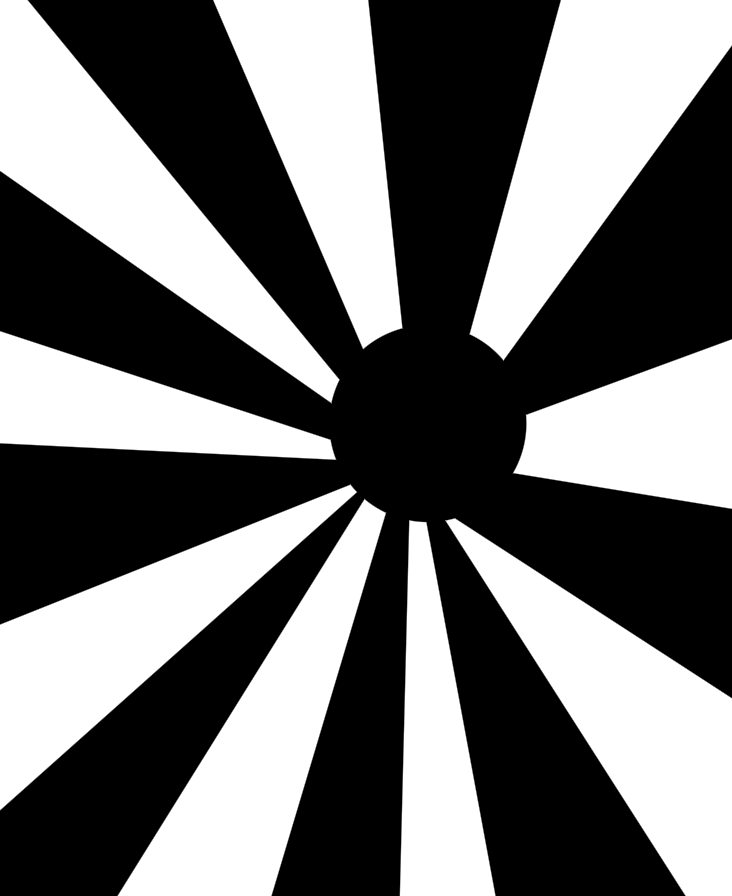
Give the GLSL for this background, as a Shadertoy shader.

```glsl
const vec3 DARK = vec3(0.0);
const vec3 LIGHT = vec3(1.0);
const vec2 HUB_CENTER = vec2(0.0690, 0.0273); // from canvas middle, in heights
const float HUB_RADIUS = 0.1100;
const float EDGE_PIXELS = 1.3;
const int RAY_COUNT = 9;

// Each ray: start angle, start offset, end angle, end offset.
// Angles run counterclockwise; offsets are edge distances from the hub center.
const vec4 RAYS[RAY_COUNT] = vec4[RAY_COUNT](
    vec4(-0.1617, -0.0393, 0.3519, -0.0287),
    vec4(0.9432, -0.0270, 1.3042, -0.0187),
    vec4(1.6744, 0.0172, 1.9765, 0.0336),
    vec4(2.2585, 0.0451, 2.5304, 0.0431),
    vec4(2.8241, 0.0511, 3.0927, 0.0454),
    vec4(3.5215, 0.0313, 3.8696, 0.0046),
    vec4(4.1556, -0.0154, 4.4220, -0.0162),
    vec4(4.6873, -0.0180, 4.8953, -0.0216),
    vec4(5.2815, -0.0418, 5.7071, -0.0722)
);

// Signed distance to a slanted edge, positive on its left side
float edgeDistance(vec2 p, float angle, float offset) {
    return cos(angle) * p.y - sin(angle) * p.x - offset;
}

// Wedge between two edges, negative inside
float rayDistance(vec2 p, vec4 ray) {
    return max(-edgeDistance(p, ray.x, ray.y), edgeDistance(p, ray.z, ray.w));
}

void mainImage(out vec4 fragColor, in vec2 fragCoord) {
    vec2 p = (fragCoord - 0.5 * iResolution.xy) / iResolution.y - HUB_CENTER;

    // Union of the light rays
    float shape = 1e3;
    for (int i = 0; i < RAY_COUNT; i++) {
        shape = min(shape, rayDistance(p, RAYS[i]));
    }

    // Cut out the round hub
    shape = max(shape, HUB_RADIUS - length(p));

    // Smooth edge
    float softness = EDGE_PIXELS / iResolution.y;
    float light = clamp(0.5 - shape / softness, 0.0, 1.0);
    fragColor = vec4(mix(DARK, LIGHT, light), 1.0);
}
```
